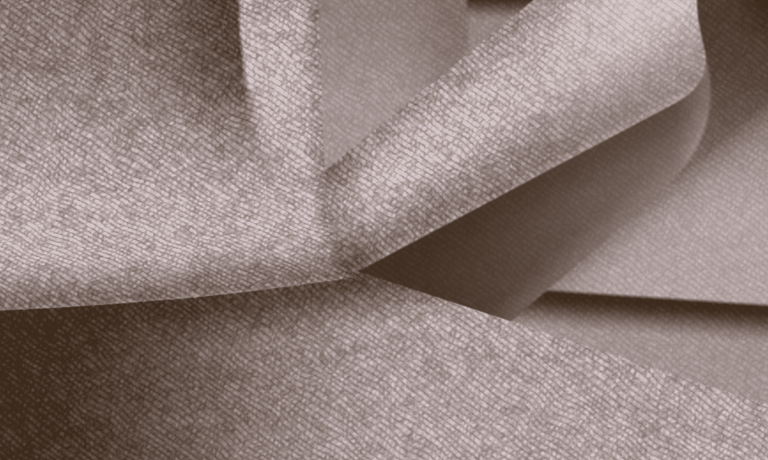
Write a Shadertoy shader that draws this texture.

```glsl
const vec3 SHADOW = vec3(0.235, 0.165, 0.115);
const vec3 LIGHT = vec3(0.735, 0.675, 0.675);
const float RIB_PITCH = 0.0122;     // distance between ribs, in canvas heights
const float STITCH_LENGTH = 0.95;   // stitch length in ribs
const float RIB_WOBBLE = 1.1;
const float RIB_DEPTH = 0.30;
const float STITCH_DEPTH = 0.30;
const float FUZZ = 0.50;
const float MOTTLE = 0.13;
const float FAR_BLUR = 0.006;
const float PI = 3.14159;

float hash(vec2 p) {
    vec3 h = fract(p.xyx * 0.1031);
    h += dot(h, h.yzx + 33.33);
    return fract((h.x + h.y) * h.z);
}

float noise(vec2 p) {
    vec2 i = floor(p), f = fract(p);
    f = f * f * (3.0 - 2.0 * f);
    return mix(mix(hash(i), hash(i + vec2(1, 0)), f.x),
               mix(hash(i + vec2(0, 1)), hash(i + vec2(1, 1)), f.x), f.y);
}

// Grooved ribs with uneven stitches along the given angle, centred on zero
float weave(vec2 p, float angle) {
    vec2 along = vec2(cos(angle), sin(angle));
    vec2 c = vec2(dot(p, along), dot(p, vec2(-along.y, along.x))) / RIB_PITCH;
    c += RIB_WOBBLE * (vec2(noise(c * 0.3), noise(c * 0.22 + 40.0)) - 0.5);
    float row = floor(c.y);
    c.x = c.x / STITCH_LENGTH + hash(vec2(row, 7.0));
    float rib = cos(PI * (fract(c.y) - 0.5));
    float stitch = noise(vec2(c.x * 1.6, row * 5.0)) - 0.5;
    float gap = cos(2.0 * PI * c.x) * -0.3;
    return RIB_DEPTH * (rib - 0.64) + STITCH_DEPTH * rib * (1.3 * stitch + gap);
}

float cover(float d, float soft) {
    return smoothstep(-soft, soft, d);
}

float roundMin(float a, float b, float radius) {
    float h = max(radius - abs(a - b), 0.0) / radius;
    return min(a, b) - 0.25 * h * h * radius;
}

// Outlines of the folds, with y running downwards
float hemEdge(float x)   { return 0.675 - 0.04 * x - 0.07 * x * x; }
float frontEdge(float x) { return 0.599 + 0.326 * (x - 0.806); }
float rollTop(float x)   { return 0.37 - 0.82 * (x - 0.708); }
float rollBase(float x)  { return 0.61 - 0.53 * (x - 0.74); }
float innerEdge(float x) { return 0.68 - 0.865 * (x - 1.133); }
float floorEdge(float x) { return 0.632 + 0.067 * (x - 1.198); }
float valleyEdge(float y) {
    float bend = max(y - 0.4, 0.0);
    return 0.693 + 0.035 * y + 1.4 * bend * bend;
}

// Tone in x, strength of the weave in y
vec2 backCloth(vec2 p) {
    float tone = 0.82 - 0.16 * smoothstep(0.25, 0.0, p.y);
    tone -= 0.15 * smoothstep(0.85, 1.0, p.x);
    float gap = cover(p.x - 1.015 - 0.04 * p.y, FAR_BLUR);
    tone = mix(tone, 0.70 * smoothstep(-0.01, 0.05, p.y), gap);
    float side = mix(0.50, 0.93, smoothstep(0.05, 0.5, p.y));
    side -= 0.35 * exp(-max(p.y - innerEdge(p.x), 0.0) / 0.05);
    side *= smoothstep(0.02, 0.13, distance(p, vec2(1.69, -0.02)));
    tone = mix(tone, side, smoothstep(1.15, 1.25, p.x));
    float depth = p.y - floorEdge(p.x);
    float ground = mix(0.0, 0.80, smoothstep(0.01, 0.09, depth));
    return vec2(mix(tone, ground, cover(depth, FAR_BLUR)), 0.35);
}

vec2 innerFold(vec2 p, float end) {
    float tone = mix(0.07, 0.44, smoothstep(0.85, 1.5, p.x));
    tone *= mix(0.55, 1.0, smoothstep(0.0, 0.12, p.y - rollBase(p.x)));
    tone += 0.25 * smoothstep(0.09, 0.0, end);
    return vec2(tone + 0.14 * smoothstep(0.08, 0.0, innerEdge(p.x) - p.y), 0.22);
}

vec2 frontCloth(vec2 p) {
    float tone = mix(0.02, 0.90, smoothstep(0.02, 0.98, p.x + 0.15 * (p.y - 0.7)));
    tone *= mix(0.3, 1.0, smoothstep(0.0, 0.13, p.y - hemEdge(p.x)));
    return vec2(tone, 0.9);
}

vec2 rollCloth(vec2 p) {
    float across = (p.y - rollTop(p.x)) / max(rollBase(p.x) - rollTop(p.x), 0.05);
    float tone = mix(0.78, 1.03, smoothstep(0.0, 0.35, across));
    tone -= 0.44 * smoothstep(0.5, 0.97, across);
    tone += 0.12 * smoothstep(0.94, 1.0, across);
    tone -= 0.28 * smoothstep(0.12, 0.0, p.x - valleyEdge(p.y));
    tone += 0.12 * smoothstep(1.1, 1.5, p.x);
    return vec2(tone, mix(1.0, 0.5, smoothstep(1.0, 1.4, p.x)));
}

vec2 leftCloth(vec2 p) {
    float tone = 0.74 + 0.26 * smoothstep(0.15, 0.52, p.y);
    tone -= 0.18 * smoothstep(0.3, 0.0, p.y);
    float fade = smoothstep(0.45, 0.12, p.y);
    float ridge = p.x - 0.52 - 0.5 * p.y * p.y;
    tone -= 0.38 * fade * smoothstep(-0.28, 0.0, ridge);
    tone += 0.76 * fade * cover(ridge, mix(0.06, 0.006, fade));
    tone -= 0.26 * smoothstep(0.05, 0.0, valleyEdge(p.y) - p.x);
    tone -= 0.50 * smoothstep(0.12, 0.0, hemEdge(p.x) - p.y);
    tone += 0.12 * smoothstep(0.012, 0.0, hemEdge(p.x) - p.y);
    return vec2(tone, 1.0);
}

void mainImage(out vec4 fragColor, in vec2 fragCoord) {
    float px = 1.0 / iResolution.y;
    vec2 p = vec2(fragCoord.x, iResolution.y - fragCoord.y) * px;
    float edge = max(px, 0.0025);

    // Layers from back to front
    vec2 cloth = backCloth(p);
    float end = 1.545 - 0.03 * smoothstep(0.2, 0.0, p.y) - p.x;
    float inner = roundMin(innerEdge(p.x) - p.y, end, 0.12);
    inner = min(inner, p.y - rollBase(p.x) + 0.05);
    cloth = mix(cloth, innerFold(p, end), cover(inner, FAR_BLUR));
    cloth = mix(cloth, frontCloth(p), cover(p.y - frontEdge(p.x), edge));
    float base = min(rollBase(p.x), hemEdge(p.x));
    float roll = min(p.y - rollTop(p.x), roundMin(base - p.y, end, 0.08));
    cloth = mix(cloth, rollCloth(p), cover(roll, 0.004));
    float left = cover(min(hemEdge(p.x) - p.y, valleyEdge(p.y) - p.x), edge);
    cloth = mix(cloth, leftCloth(p), left);

    // Ribs bend where the left cloth turns under
    float turn = smoothstep(0.3, 0.65, p.y);
    float ribs = mix(weave(p, 0.62), weave(p + vec2(0.0, 0.08 * turn * turn), 0.58), left);
    float mottle = noise(p * vec2(28.0, 34.0)) + noise(p * 75.0) - 1.0;
    float fuzz = noise(p * 260.0) + 0.5 * noise(p * 140.0 + 9.0) - 0.75;
    float grain = ribs + FUZZ * 0.5 * fuzz + MOTTLE * mottle;
    float tone = cloth.x + cloth.y * grain * mix(0.45, 1.0, clamp(cloth.x, 0.0, 1.0));

    fragColor = vec4(mix(SHADOW, LIGHT, clamp(tone, 0.0, 1.2)), 1.0);
}
```
